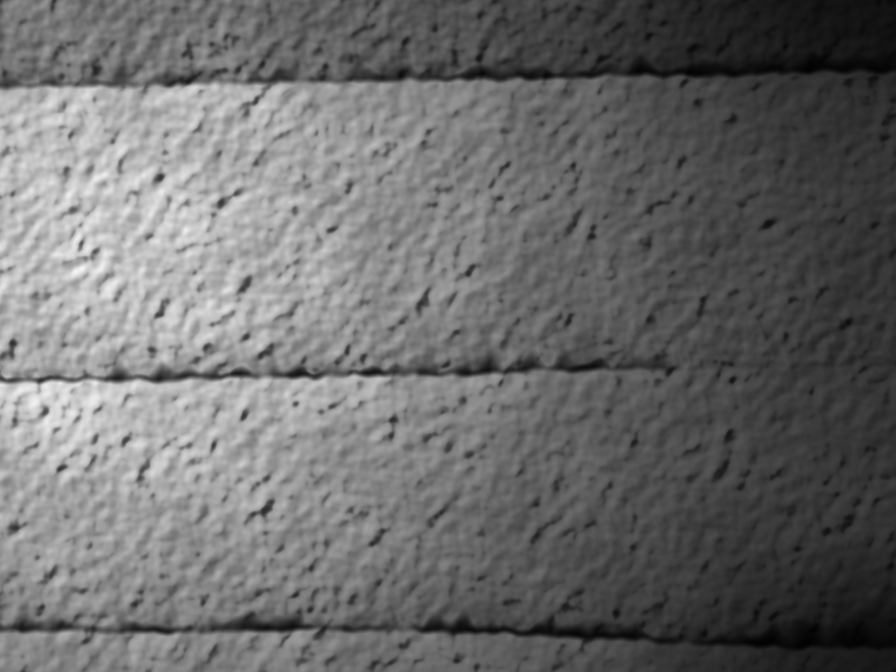
A WebGL 1 fragment shader for this texture:

```glsl
precision highp float;

// Rough plaster-like boards stacked in wide horizontal courses, lit from the
// upper left. Rotated layers of gradient noise make a bumpy height field shaded
// by its slope; a loop adds three ragged seams, each with shadow and lit lip.

uniform vec2 u_resolution;

const int SEAM_COUNT = 3;
const vec2 TO_LIGHT = vec2(-0.75, 0.66);

vec2 randomGradient(vec2 cell) {
  float angle = 6.2832 * fract(sin(dot(cell, vec2(127.1, 311.7))) * 4375.85);
  return vec2(cos(angle), sin(angle));
}

float cornerValue(vec2 cell, vec2 f, vec2 corner) {
  return dot(randomGradient(cell + corner), f - corner);
}

float gradientNoise(vec2 p) {
  vec2 cell = floor(p);
  vec2 f = fract(p);
  vec2 s = f * f * f * (f * (f * 6.0 - 15.0) + 10.0);
  float low = mix(cornerValue(cell, f, vec2(0.0, 0.0)),
                  cornerValue(cell, f, vec2(1.0, 0.0)), s.x);
  float high = mix(cornerValue(cell, f, vec2(0.0, 1.0)),
                   cornerValue(cell, f, vec2(1.0, 1.0)), s.x);
  return 1.4 * mix(low, high, s.y);
}

vec2 rotate(vec2 p, float angle) {
  float c = cos(angle);
  float s = sin(angle);
  return vec2(c * p.x - s * p.y, s * p.x + c * p.y);
}

// Slanted lumps, crumbs and a trace of horizontal fibre
float surfaceHeight(vec2 p) {
  return 0.46 * gradientNoise(rotate(p, -0.80) * vec2(29.0, 43.0))
       + 0.32 * gradientNoise(rotate(p, 1.90) * 58.0 + 7.0)
       + 0.10 * gradientNoise(rotate(p, 2.70) * 101.0 + 31.0)
       + 0.09 * gradientNoise(rotate(p, 0.07) * vec2(19.0, 64.0) + 23.0);
}

float slopeShade(vec2 p, float reach) {
  return surfaceHeight(p) - surfaceHeight(p + TO_LIGHT * reach);
}

// Soft pool of light at the left, fading to the right and the corners
float lampLight(vec2 p) {
  vec2 d = (p - vec2(0.11, 0.60)) / vec2(0.77, 0.77);
  float corner = smoothstep(0.75, 1.35, p.x) * smoothstep(0.22, 0.52, abs(p.y - 0.5));
  return (0.155 + 0.61 * exp(-dot(d, d))) * (1.0 - 0.55 * corner);
}

// Height of a seam: courses grow taller upward, the lowest seam sags at right
float seamHeight(float index, float x) {
  float upper = min(index, 1.0);
  float base = 0.061 + 0.371 * index + 0.0335 * index * (index - 1.0);
  float sag = 0.026 * smoothstep(0.6, 1.25, x);
  float wobble = 0.003 * gradientNoise(vec2(x * 7.0, index * 5.3 + 0.3))
               + 0.005 * gradientNoise(vec2(x * 37.0, index * 8.7 + 0.6));
  return base + mix(-sag, 0.018 * x, upper) + wobble;
}

// Crack thickness, ragged in both directions so that its top edge crumbles
float crackWidth(float index, vec2 p) {
  float lowest = 1.0 - min(index, 1.0);
  float ragged = max(0.0, 0.35 + 1.2 * gradientNoise(p * vec2(31.0, 22.0) + index));
  float widening = lowest * 0.042 * smoothstep(1.05, 1.34, p.x)
                 + 0.011 * max(index - 1.0, 0.0) * smoothstep(0.8, 1.3, p.x);
  return 0.006 + 0.018 * ragged + 0.003 * lowest + widening;
}

// The middle seam closes at the right, the top one is faint at the left
float seamStrength(float index, float x) {
  float middle = 1.0 - abs(index - 1.0);
  float top = max(index - 1.0, 0.0);
  float patchy = 0.78 + 0.7 * gradientNoise(vec2(x * 19.0, index * 4.3 + 0.7));
  float closing = 1.0 - 0.85 * middle * smoothstep(0.85, 1.08, x);
  float faint = 1.0 - 0.45 * top * (1.0 - smoothstep(0.3, 1.1, x));
  return clamp(patchy, 0.35, 1.0) * closing * faint;
}

// Returns shadow factor in x, added lip light in y and underside in z
vec3 seamShade(vec2 p, float index) {
  float above = p.y - seamHeight(index, p.x);
  float strength = seamStrength(index, p.x);
  float side = smoothstep(-0.006, 0.006, above);
  float crack = side * (1.0 - smoothstep(0.0, crackWidth(index, p) * 1.5, above));
  float underside = side * exp(-max(above, 0.0) / 0.05);
  float lip = (1.0 - side) * exp(min(above, 0.0) / 0.06);
  float shadow = (1.0 - 0.94 * strength * crack) * (1.0 - 0.26 * strength * underside);
  return vec3(shadow, 0.15 * strength * lip, underside);
}

void main() {
  vec2 p = gl_FragCoord.xy / u_resolution.y;

  // Seams between the courses
  float shadow = 1.0;
  float lip = 0.0;
  float underside = 0.0;
  for (int i = 0; i < SEAM_COUNT; i++) {
    vec3 shade = seamShade(p, float(i));
    shadow *= shade.x;
    lip += shade.y;
    underside += shade.z;
  }
  float topCourse = smoothstep(-0.006, 0.006, p.y - seamHeight(2.0, p.x));
  float light = lampLight(p) * (1.0 - 0.27 * topCourse) * (1.0 + lip);

  // Bumps: patchy, rougher under each board and calmer on each lip
  float relief = slopeShade(p, 0.0075);
  float patches = gradientNoise(rotate(p, 0.4) * 9.0 + 3.0);
  float grain = 0.46 * (1.0 - 2.0 * lip + 0.4 * underside + 0.3 * topCourse);
  float tone = light * (1.0 + grain * relief + 0.10 * patches);

  // Crevices where steep shaded slopes meet low ground
  float lowGround = smoothstep(-0.05, 0.55, gradientNoise(rotate(p, -0.9) * vec2(24.0, 37.0) + 13.0)
                                            + 0.35 * patches + 0.25 * underside);
  float crevice = lowGround * smoothstep(0.0, 0.5, -relief);
  tone *= 1.0 - 0.62 * crevice;

  gl_FragColor = vec4(vec3(clamp(tone * shadow, 0.01, 0.97)), 1.0);
}
```
